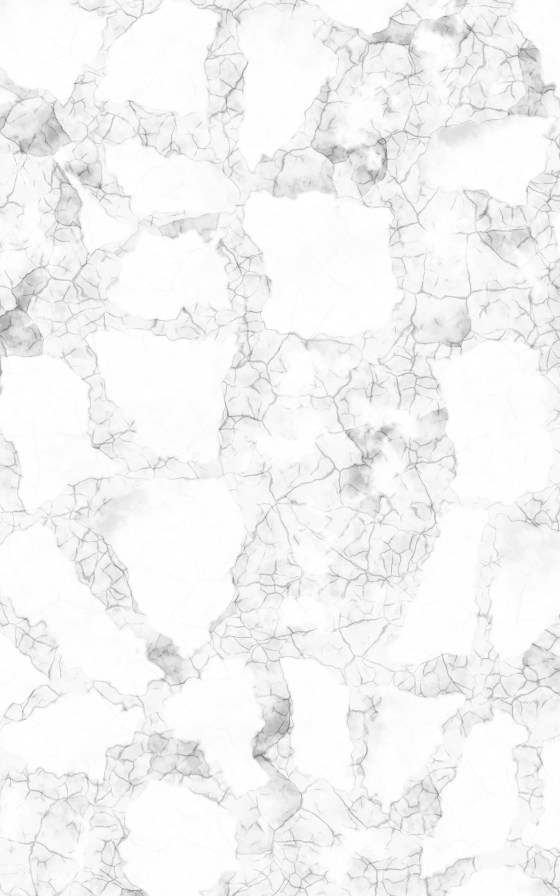
Give the GLSL for this texture, as a WebGL 2 fragment shader.

```glsl
#version 300 es
precision highp float;
// Pale brecciated marble: large white stones set in a crushed grey matrix.
// Nested cellular layers give stones, shards and crackle; layered sines
// bend the cells, break up the veins and cloud the mineral stains.

#define STONE_SCALE 4.3     // stones across the canvas width
#define SHARD_SCALE 12.0
#define CRACKLE_SCALE 32.0
#define GRIT_SCALE 95.0
#define VEIN_WIDTH 0.0013   // in canvas widths
#define VEIN_DEPTH 0.19
#define STAIN_DEPTH 0.22
#define CRUSHED_SHARE 0.27  // share of stones broken up entirely
#define WHITE 0.997

uniform vec2 u_resolution;
out vec4 fragColor;

struct Cell { float edge; float id; vec2 offset; };

vec2 hash2(vec2 c) {
    c = vec2(dot(c, vec2(127.1, 311.7)), dot(c, vec2(269.5, 183.3)));
    return fract(sin(c) * 43758.5);
}

// Layered sines, each octave turned and bent by the sum so far; about -1..1
float waves(vec2 p) {
    float sum = 0.0, amp = 0.5;
    for (int i = 0; i < 5; i++) {
        p = mat2(1.5, 1.15, -1.15, 1.5) * p + 2.3;
        sum += amp * sin(p.x + 1.4 * sin(p.y * 0.9 + 2.0 * sum));
        amp *= 0.62;
    }
    return sum;
}

// Cellular noise with the true distance to the nearest cell border
Cell cells(vec2 p) {
    vec2 base = floor(p), nearCell = base, nearOffset = vec2(0.0);
    float best = 9.0;
    for (int y = -1; y <= 1; y++)
    for (int x = -1; x <= 1; x++) {
        vec2 c = base + vec2(x, y);
        vec2 r = c + hash2(c) - p;
        if (dot(r, r) < best) { best = dot(r, r); nearCell = c; nearOffset = r; }
    }
    float edge = 9.0;
    for (int y = -2; y <= 2; y++)
    for (int x = -2; x <= 2; x++) {
        vec2 c = nearCell + vec2(x, y);
        vec2 r = c + hash2(c) - p;
        vec2 between = r - nearOffset;
        if (dot(between, between) > 1e-5)
            edge = min(edge, dot(0.5 * (r + nearOffset), normalize(between)));
    }
    return Cell(edge, hash2(nearCell + 17.3).x, -nearOffset);
}

// Soft line where the border distance, in canvas widths, falls to zero
float vein(float dist, float width) {
    return 1.0 - smoothstep(0.0, width + 1.0 / u_resolution.x, abs(dist));
}

// Shading that deepens toward one side of a cell, turned by its id
float sided(Cell c) {
    float angle = c.id * 97.0;
    return dot(c.offset, vec2(cos(angle), sin(angle)));
}

void main() {
    vec2 uv = gl_FragCoord.xy / u_resolution.x;

    // Bend the plane so that borders turn ragged
    vec2 bend = vec2(waves(uv * 7.0), waves(uv * 7.0 + 31.0));
    vec2 ragged = vec2(waves(uv * 38.0 + 5.0), waves(uv * 38.0 + 57.0));
    vec2 p = uv + 0.016 * bend + 0.0028 * ragged;

    Cell stone = cells(p * STONE_SCALE + 3.0);
    Cell shard = cells(p * SHARD_SCALE + 41.0);
    Cell crackle = cells((p + 0.006 * bend.yx) * CRACKLE_SCALE + 83.0);
    Cell grit = cells(uv * GRIT_SCALE);

    float cloud = waves(uv * 9.0 + 11.0);
    float breakup = waves(uv * 17.0 + 71.0);
    float mist = waves(uv * 45.0 + 23.0);

    // Matrix mask: gaps of changing width, plus wholly crushed stones
    float gap = 0.10 + 0.09 * cloud;
    float inset = stone.edge - max(gap, 0.015);
    float matrix = 1.0 - smoothstep(-0.01, 0.035, inset);
    float crushed = step(stone.id, CRUSHED_SHARE);
    matrix = max(matrix, crushed * smoothstep(-0.45, 0.25, breakup + 0.2));

    // Broken veins at three sizes
    float strength = smoothstep(-0.55, 0.75, breakup);
    float fineStrength = smoothstep(-0.35, 0.7, cloud * 0.5 + mist * 0.6);
    float rim = vein(inset / STONE_SCALE, VEIN_WIDTH) * (1.0 - crushed);
    float shardVein = vein(shard.edge / SHARD_SCALE, VEIN_WIDTH);
    float crackleVein = vein(crackle.edge / CRACKLE_SCALE, VEIN_WIDTH * 0.7);
    float veins = 0.65 * rim * strength
        + shardVein * (matrix * (0.3 + 0.7 * strength) + 0.10 * strength * (1.0 - matrix))
        + crackleVein * matrix * fineStrength * 0.95;

    // Grey stains in some shards and along one side of some stones
    float mottling = smoothstep(-0.8, 0.8, mist + 0.5 * breakup);
    float stain = smoothstep(0.68, 0.95, shard.id) * matrix
        * smoothstep(-0.45, 0.5, sided(shard) + 0.25 * cloud);
    float shadow = smoothstep(0.62, 0.72, stone.id) * (1.0 - matrix)
        * smoothstep(0.12, 0.6, sided(stone) + 0.12 * breakup);
    float stains = (stain + 0.55 * shadow) * (0.35 + 0.65 * mottling);

    // Faint veil and grit, strongest in the matrix
    float veil = matrix * (0.022 + 0.035 * mottling * smoothstep(-0.3, 0.7, cloud + breakup));
    veil += 0.010 * smoothstep(0.0, 0.9, cloud + 0.4 * mist);
    float speckle = (grit.id - 0.4) * mix(0.008, 0.05, matrix * fineStrength);

    float tone = WHITE - VEIN_DEPTH * veins - STAIN_DEPTH * stains - veil - speckle;
    fragColor = vec4(vec3(clamp(tone, 0.55, 1.0)), 1.0);
}
```
